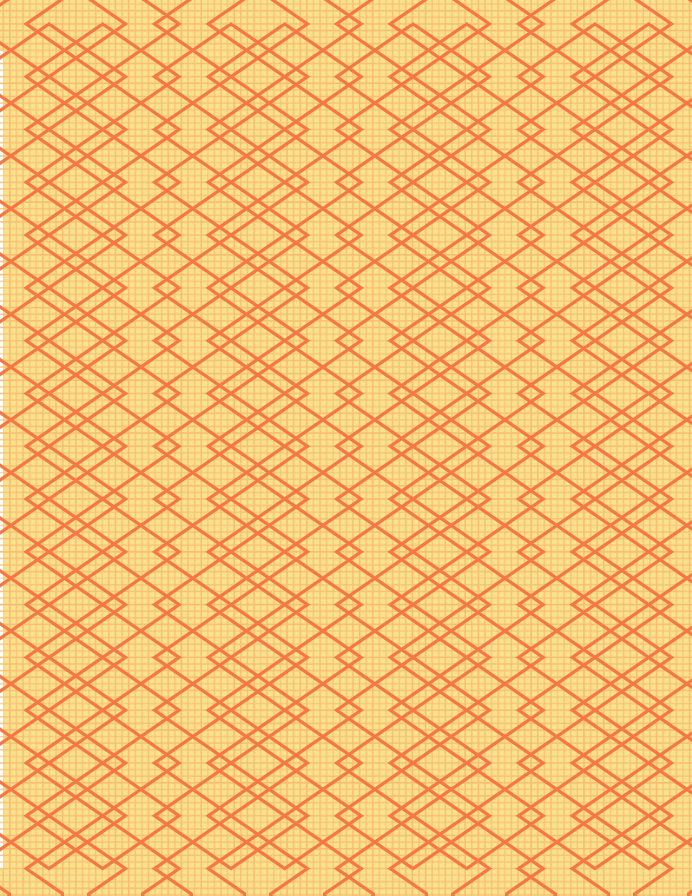
Write a Shadertoy shader that draws this pattern.

```glsl
// Orange interlaced zigzag diamonds over a fine yellow graph-paper grid.

// Layout, in units of 1/768 of the canvas height, measured from the top left
const float UNITS = 768.0;
const vec2  REPEAT = vec2(156.0, 45.25);  // column and row spacing
const float ROW_TOP = 20.5;               // height of the first row of tips
const float ROW_COUNT = 16.0;             // rows between first and last tips
const float STRIP_A = 88.0;               // centre of the first zigzag strip
const float STRIP_B = 42.0;               // centre of the mirrored strip
const float STRIP_HALF = 65.5;            // half width of each strip
const float LINE_HALF = 1.4;              // half width of the zigzag lines
const float GRID_STEP = 5.656;            // spacing of the paper grid
const float GRID_HALF = 0.7;              // half width of the grid lines
const float MARGIN = 2.8;                 // bare strip on the left edge

const vec3 PAPER  = vec3(0.975, 0.885, 0.555);
const vec3 GRID   = vec3(0.980, 0.735, 0.430);
const vec3 ORANGE = vec3(0.955, 0.465, 0.265);
const vec3 BARE   = vec3(1.0, 0.995, 0.97);

// Distance from t to the nearest whole number
float nearest(float t) {
    return abs(t - floor(t + 0.5));
}

float stroke(float dist, float halfWidth, float soft) {
    return 1.0 - smoothstep(halfWidth - soft, halfWidth + soft, dist);
}

// Distance to the crossing zigzags of one vertical strip
float zigzagStrip(vec2 p, float centre) {
    float x = mod(p.x - centre + 0.5 * REPEAT.x, REPEAT.x) - 0.5 * REPEAT.x;
    float row = (p.y - ROW_TOP) / REPEAT.y;
    float shift = x / STRIP_HALF;
    float slope = REPEAT.y / STRIP_HALF;
    float scale = REPEAT.y / sqrt(1.0 + slope * slope);
    float rising = nearest(row + shift) * scale;
    float falling = nearest(row - shift) * scale;

    // Beyond the first and last rows only the tips continue
    bool outerRow = row < 0.0 || row > ROW_COUNT;
    if (outerRow && abs(x) < 0.5 * STRIP_HALF) {
        float past = row < 0.0 ? -row : row - ROW_COUNT;
        return length(vec2(x, past * REPEAT.y));
    }
    // Outside the strip, the overlap of both lines makes a mitred tip
    return abs(x) > STRIP_HALF ? max(rising, falling) : min(rising, falling);
}

// Uneven ink strength of each grid line, from layered sines
float inkStrength(float index) {
    return 0.76 + 0.14 * sin(index * 2.37) + 0.10 * sin(index * 0.71 + 1.3);
}

float gridLine(float coord, float soft) {
    float t = coord / GRID_STEP;
    float ink = inkStrength(floor(t + 0.5));
    return ink * stroke(nearest(t) * GRID_STEP, GRID_HALF, soft);
}

void mainImage(out vec4 fragColor, in vec2 fragCoord) {
    float pixel = UNITS / iResolution.y;
    vec2 p = vec2(fragCoord.x, iResolution.y - fragCoord.y) * pixel;
    float soft = 0.7 * pixel;

    // Paper with its fine grid
    float across = gridLine(p.y - ROW_TOP, soft);
    float down = gridLine(p.x - MARGIN, soft);
    float grid = 1.0 - (1.0 - across) * (1.0 - down);
    vec3 color = mix(PAPER, GRID, grid);

    // Bare left margin, crossed by the ends of the grid lines
    float lastRow = ROW_TOP + ROW_COUNT * REPEAT.y;
    float margin = 1.0 - smoothstep(MARGIN - soft, MARGIN + soft, p.x);
    margin *= step(ROW_TOP + 0.5 * REPEAT.y, p.y) * step(p.y, lastRow);
    color = mix(color, mix(BARE, GRID, across), margin);

    // Two overlapping mirrored strips form the diamonds
    float dist = min(zigzagStrip(p, STRIP_A), zigzagStrip(p, STRIP_B));
    color = mix(color, ORANGE, stroke(dist, LINE_HALF, soft));

    fragColor = vec4(color, 1.0);
}
```
